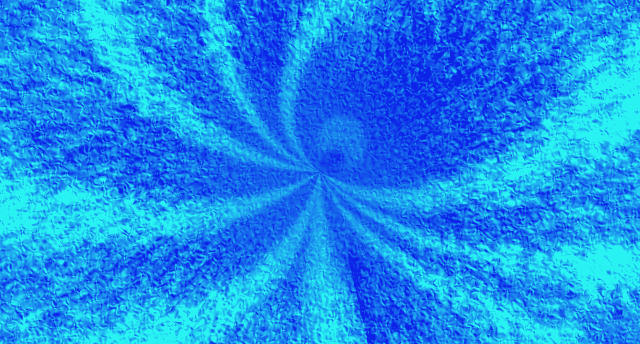
This background is drawn by a Shadertoy shader. Its source:

```glsl
// Curved cyan rays bursting from a central vortex over rough, embossed blue.
#define DEEP_BLUE vec3(0.05, 0.14, 0.91)
#define CYAN vec3(0.16, 0.95, 0.95)
#define RAY_GAIN 0.46
#define BASE_LEVEL 0.29
#define EDGE_LIFT 0.23
#define GRAIN_SCALE 150.0
#define GRAIN_GAIN 0.58
#define STREAK_GAIN 0.98
#define RAY_WOBBLE 6.0
#define SEAM_ANGLE -1.30

const int RAY_COUNT = 9;

// Each ray: start angle, linear bend, quadratic bend, half width (degrees)
const vec4 RAYS[RAY_COUNT] = vec4[](
    vec4(213.0, -38.0, 10.0, 7.5),
    vec4(173.0, -30.0, -8.0, 6.0),
    vec4(162.0, -95.0, 47.0, 5.0),
    vec4(149.0, -170.0, 85.0, 7.0),
    vec4(-38.0, 89.0, -37.0, 8.0),
    vec4(-48.0, 50.0, -19.0, 3.8),
    vec4(-67.0, 69.0, -40.0, 4.5),
    vec4(-93.0, 14.0, 0.0, 9.5),
    vec4(-100.0, -60.0, 15.0, 8.0));

float hash(vec2 cell) {
    vec3 q = fract(cell.xyx * 0.1031);
    q += dot(q, q.yzx + 33.33);
    return fract((q.x + q.y) * q.z);
}

float noise(vec2 p) {
    vec2 cell = floor(p), f = fract(p);
    f = f * f * (3.0 - 2.0 * f);
    return mix(mix(hash(cell), hash(cell + vec2(1, 0)), f.x),
               mix(hash(cell + vec2(0, 1)), hash(cell + vec2(1, 1)), f.x), f.y);
}

// Soft round spot, 1 at its middle
float spot(vec2 p, vec2 center, vec2 size) {
    vec2 d = (p - center) / size;
    return exp(-dot(d, d));
}

// Strongest ray at this radius and angle; cores are flat, flanks soft
float rayField(float r, float degreesAt) {
    float best = 0.0;
    for (int i = 0; i < RAY_COUNT; i++) {
        vec4 ray = RAYS[i];
        float path = ray.x + r * (ray.y + r * ray.z);
        float offset = mod(degreesAt - path + 180.0, 360.0) - 180.0;
        float d = offset * offset / (ray.w * ray.w);
        best = max(best, exp(-0.6 * d - 0.4 * d * d));
    }
    return best * mix(0.55, 1.0, smoothstep(0.0, 0.35, r));
}

// Ragged flecks stretched away from the middle
float streaks(float r, float angle) {
    vec2 q = vec2(log(r) * 17.0, angle * 38.0);
    q += 1.3 * noise(q * 0.5 + 70.0);
    return 0.5 * noise(q + 90.0) + 0.5 * noise(q * 2.1 + 190.0) - 0.5;
}

// Fine relief on a warped lattice, lit from the upper left
float grain(vec2 p) {
    vec2 q = mat2(0.8, 0.6, -0.6, 0.8) * p * GRAIN_SCALE + 300.0;
    q += 2.0 * vec2(noise(q * 0.45), noise(q * 0.45 + 60.0));
    return noise(q) - noise(q + vec2(0.1, 0.9));
}

void mainImage(out vec4 fragColor, in vec2 fragCoord) {
    vec2 p = (fragCoord - 0.5 * iResolution.xy) / iResolution.y;
    float r = max(length(p), 0.001);

    // The angular seam lies along the dark crease below
    float angle = mod(atan(p.y, p.x) - SEAM_ANGLE, 6.2831853);
    float far = smoothstep(0.08, 0.55, r);

    // Rays over a base that brightens outward
    float wobble = (noise(p * 45.0 + 50.0) - 0.5) * RAY_WOBBLE * far;
    float level = BASE_LEVEL + EDGE_LIFT * smoothstep(0.2, 0.85, r);
    level += RAY_GAIN * rayField(r, degrees(angle + SEAM_ANGLE) + wobble);

    // Dark hollows between the rays
    level -= 0.24 * spot(p, vec2(0.34, 0.28), vec2(0.28, 0.26));
    level -= 0.16 * spot(p, vec2(-0.15, 0.40), vec2(0.08, 0.20));
    level -= 0.12 * spot(p, vec2(-0.68, 0.10), vec2(0.24, 0.07));
    level -= 0.10 * spot(p, vec2(-0.52, -0.26), vec2(0.22, 0.07));
    level -= 0.10 * spot(p, vec2(0.50, -0.15), vec2(0.18, 0.04));
    level -= 0.10 * spot(p, vec2(0.24, -0.40), vec2(0.08, 0.14));

    // Broad glows
    level += 0.20 * spot(p, vec2(0.12, 0.43), vec2(0.10, 0.08));
    level += 0.26 * spot(p, vec2(0.86, -0.25), vec2(0.14, 0.12));
    level += 0.14 * spot(p, vec2(0.88, 0.28), vec2(0.18, 0.25));
    level += 0.12 * spot(p, vec2(-0.20, -0.45), vec2(0.28, 0.14));

    // Pale oval curl with a dark heart
    float oval = length((p - vec2(0.062, 0.085)) / vec2(0.078, 0.088));
    level += 0.20 * (1.0 - smoothstep(0.70, 1.08, oval));
    level -= 0.38 * spot(p, vec2(0.043, 0.038), vec2(0.038, 0.032));

    // Rough surface
    level += STREAK_GAIN * far * streaks(r, angle);
    level += GRAIN_GAIN * grain(p) * mix(0.5, 1.0, far);

    // Crease: sharp on its left side, fading to the right
    float side = p.x - 0.077 + 0.232 * (p.y + 0.237);
    float crease = smoothstep(0.0, 0.005, side) * exp(-max(side, 0.0) / 0.022);
    level -= 0.60 * crease * smoothstep(0.22, 0.27, -p.y);

    fragColor = vec4(mix(DEEP_BLUE, CYAN, clamp(level, 0.0, 1.0)), 1.0);
}
```
